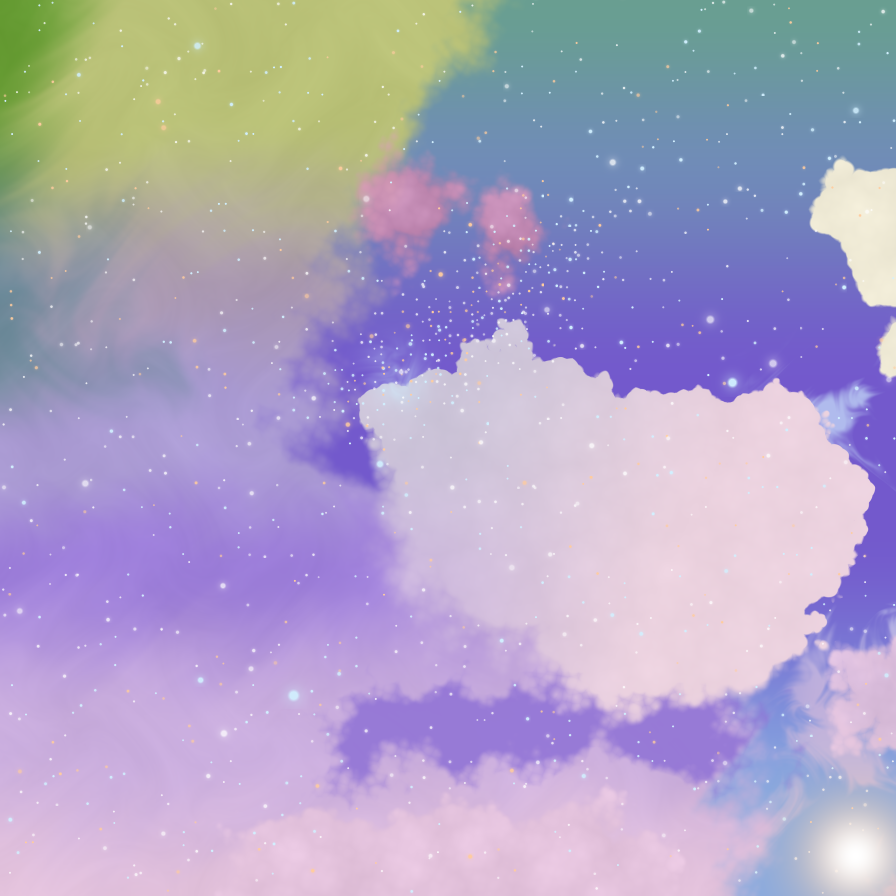
This texture is drawn by a WebGL 1 fragment shader. Its source:

```glsl
precision highp float;
uniform vec2 u_resolution;

const vec3 SKY_TEAL = vec3(0.41, 0.62, 0.57);
const vec3 SKY_BLUE = vec3(0.44, 0.55, 0.72);
const vec3 SKY_VIOLET = vec3(0.45, 0.35, 0.80);
const vec3 SKY_PALE = vec3(0.52, 0.66, 0.88);
const vec3 HAZE_PINK = vec3(0.89, 0.76, 0.86);
const vec3 HAZE_LILAC = vec3(0.79, 0.68, 0.87);
const vec3 HAZE_VIOLET = vec3(0.61, 0.49, 0.85);
const vec3 HAZE_BLUE = vec3(0.67, 0.61, 0.83);
const vec3 HAZE_MAUVE = vec3(0.67, 0.60, 0.70);
const vec3 HAZE_LIME = vec3(0.73, 0.76, 0.47);
const vec3 LEAF = vec3(0.40, 0.61, 0.20);
const vec3 SLATE = vec3(0.42, 0.54, 0.60);
const vec3 CLOUD_GREY = vec3(0.80, 0.77, 0.85);
const vec3 CLOUD_BLUSH = vec3(0.92, 0.82, 0.87);
const vec3 CREAM = vec3(0.93, 0.91, 0.83);
const vec3 ROSE = vec3(0.80, 0.53, 0.68);
const vec3 PEACH = vec3(1.0, 0.80, 0.62);
const vec3 ICE = vec3(0.82, 0.94, 1.0);
const float EDGE_ROUGHNESS = 0.10;
const float EDGE_SOFTNESS = 0.005;

// Smooth ramp that also accepts a > b
float ramp(float a, float b, float x) {
  float t = clamp((x - a) / (b - a), 0.0, 1.0);
  return t * t * (3.0 - 2.0 * t);
}

vec2 hash2(vec2 p) {
  return fract(sin(vec2(dot(p, vec2(127.1, 311.7)), dot(p, vec2(269.5, 183.3)))) * 43758.5);
}

// Distance to the nearest of four jittered cell points
float cellular(vec2 p) {
  vec2 corner = floor(p - 0.5);
  float nearest = 2.0;
  for (int i = 0; i < 4; i++) {
    float n = float(i);
    vec2 c = corner + vec2(mod(n, 2.0), floor(n / 2.0));
    nearest = min(nearest, length(c + 0.2 + 0.6 * hash2(c) - p));
  }
  return nearest;
}

// Cauliflower bumps from layered cells
float billow(vec2 p) {
  float sum = 0.0;
  float amp = 0.6;
  for (int i = 0; i < 4; i++) {
    sum += amp * (0.42 - cellular(p));
    p = mat2(1.6, 1.2, -1.2, 1.6) * p + 3.7;
    amp *= 0.56;
  }
  return sum;
}

// Wispy vapour from warped, layered sines
float vapour(vec2 p) {
  float sum = 0.0;
  float amp = 0.5;
  for (int i = 0; i < 5; i++) {
    p += 0.7 * sin(p.yx * 1.2 + 1.9);
    sum += amp * sin(p.x) * cos(p.y);
    p = mat2(1.5, 1.1, -1.1, 1.5) * p + 2.3;
    amp *= 0.6;
  }
  return sum;
}

// Positive inside a circle
float puff(vec2 p, float x, float y, float r) {
  return r - length(p - vec2(x, y));
}

float glow(vec2 p, vec2 centre, float size) {
  vec2 d = (p - centre) / size;
  return exp(-dot(d, d));
}

// Diagonal band of star dust
float spray(vec2 p) {
  vec2 a = vec2(0.42, 0.57);
  vec2 span = vec2(0.20, 0.14);
  float t = clamp(dot(p - a, span) / dot(span, span), 0.0, 1.0);
  return glow(p, a + t * span, 0.055);
}

vec3 addStars(vec3 col, vec2 p, float scale, float size, float density, float dust) {
  vec2 cell = floor(p * scale);
  vec2 h = hash2(cell + scale);
  vec2 k = hash2(cell + scale * 2.0);
  float present = step(k.x, density + dust * spray((cell + 0.5) / scale));
  float r = size * (0.4 + 0.6 * k.y * k.y);
  float d = length(p - (cell + 0.2 + 0.6 * h) / scale);
  float light = ramp(r + 1.0 / u_resolution.y, 0.3 * r, d) + 0.3 * exp(-d * d / (r * r * 3.0));
  vec3 tint = mix(mix(vec3(1.0), ICE, step(0.6, h.x)), PEACH, step(0.78, h.y));
  return mix(col, tint, min(light, 1.0) * present * (0.5 + 0.5 * h.x));
}

void main() {
  vec2 p = gl_FragCoord.xy / u_resolution;
  float v = vapour(p * 7.0);
  float fine = vapour(p * 19.0);
  float b = billow(p * 10.0);
  float rough = EDGE_ROUGHNESS * b;

  // Sky
  vec3 col = mix(SKY_VIOLET, SKY_BLUE, ramp(0.57, 0.84, p.y));
  col = mix(col, SKY_TEAL, ramp(0.8, 1.0, p.y));
  col = mix(col, SKY_PALE, ramp(0.42, 0.08, p.y));
  float wisps = ramp(0.0, 0.5, fine + 0.3 * b) * ramp(0.8, 0.92, p.x) * ramp(0.66, 0.55, p.y);
  col = mix(col, mix(ICE, HAZE_PINK, ramp(0.4, 0.2, p.y)), wisps * 0.65);

  // Coloured haze on the left and below
  float h = p.y + 0.045 * v;
  float leftward = ramp(0.75, 0.35, p.x);
  vec3 haze = mix(HAZE_PINK, HAZE_LILAC, ramp(0.0, 0.18, h));
  haze = mix(haze, HAZE_VIOLET, ramp(0.2, 0.37, h) * leftward);
  haze = mix(haze, HAZE_BLUE, ramp(0.37, 0.48, h));
  haze = mix(haze, HAZE_MAUVE, ramp(0.52, 0.68, h));
  haze = mix(haze, HAZE_LIME, ramp(0.66, 0.88, h));
  vec3 rim = mix(SLATE, LEAF, ramp(0.68, 0.9, p.y));
  haze = mix(haze, rim, ramp(0.17, 0.0, p.x + 0.12 * v) * ramp(0.5, 0.6, p.y));
  float reach = 0.37 + 0.18 * ramp(0.7, 1.0, p.y) + 0.46 * ramp(0.5, 0.34, p.y);
  col = mix(col, haze + 0.025 * fine, ramp(-0.04, 0.04, reach - p.x + 0.06 * v + rough));

  // Large central cloud, dissolving at lower left
  float body = max(puff(p, 0.57, 0.44, 0.185), puff(p, 0.81, 0.43, 0.15));
  body = max(body, puff(p, 0.73, 0.36, 0.19));
  float melt = ramp(0.54, 0.4, p.y) * leftward + 0.6 * ramp(0.3, 0.18, p.y);
  vec3 cloud = mix(CLOUD_GREY, CLOUD_BLUSH, ramp(0.45, 0.85, p.x + 0.5 * (0.5 - p.y)));
  cloud = mix(cloud, HAZE_LILAC, 0.8 * ramp(0.54, 0.32, p.y) * leftward);
  float soft = EDGE_SOFTNESS + 0.1 * min(melt, 1.0);
  col = mix(col, cloud + 0.05 * b, ramp(0.0, soft, body + rough));

  // Violet opening and the pink banks around it
  vec2 flat_p = p * vec2(0.3, 1.0);
  float gap = max(puff(flat_p, 0.162, 0.18, 0.055), puff(flat_p, 0.225, 0.17, 0.04));
  col = mix(col, mix(HAZE_VIOLET, SKY_VIOLET, 0.25), 0.9 * ramp(-0.01, 0.02, gap + 0.03 * v - rough));
  float bank = puff(p, 1.0, 0.22, 0.07);
  for (int i = 0; i < 3; i++) {
    bank = max(bank, puff(p, 0.36 + 0.14 * float(i), 0.0, 0.11));
  }
  col = mix(col, HAZE_PINK + 0.12 * b, 0.9 * ramp(0.0, 0.02, bank + rough));

  // Cream cloud at the right edge
  float cream = max(puff(p, 0.95, 0.77, 0.045), puff(p, 1.02, 0.74, 0.085));
  cream = max(cream, puff(p, 1.02, 0.61, 0.04));
  col = mix(col, CREAM + 0.08 * b, ramp(0.0, EDGE_SOFTNESS, cream + 0.5 * rough));

  // Rose nebula
  float rose = max(puff(p, 0.46, 0.765, 0.055), puff(p, 0.57, 0.73, 0.045));
  col = mix(col, ROSE + 0.25 * b, 0.85 * ramp(-0.01, 0.025, rose + rough + 0.015 * fine));

  // Star dust clump, then star layers from fine to coarse
  col = mix(col, ICE, glow(p, vec2(0.44, 0.58), 0.03) * clamp(0.45 + fine, 0.0, 0.8));
  float scale = 130.0;
  float size = 0.0014;
  for (int i = 0; i < 4; i++) {
    col = addStars(col, p, scale, size, 0.05, 0.45 - 0.14 * float(i));
    scale *= 0.48;
    size *= 1.75;
  }

  // Bright flare in the lower right corner
  vec2 flare = vec2(0.955, 0.045);
  col = mix(col, PEACH, 0.65 * glow(p, flare, 0.075));
  col = mix(col, vec3(1.0), glow(p, flare, 0.038));
  gl_FragColor = vec4(clamp(col, 0.0, 1.0), 1.0);
}
```
